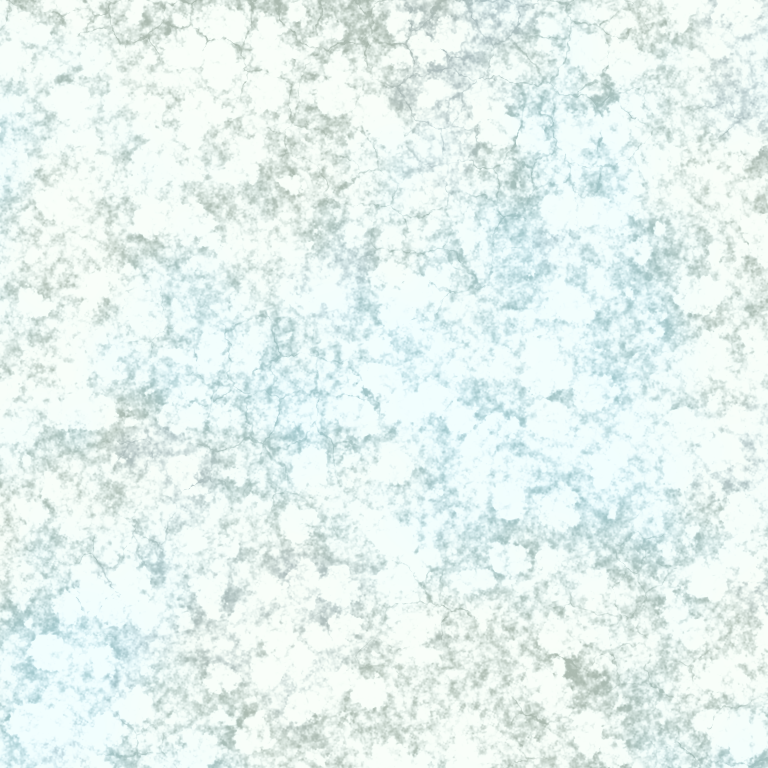
This texture is drawn by a Shadertoy shader. Its source:

```glsl
// Pale weathered plaster: watery cyan and cream paper with speckled mineral stains.
// Soft white pebbles (warped cellular distances) push the stain into crevices
// and thin cracks, while layered value noise breaks it into fine grain.

#define PEBBLE_SCALE 19.0
#define CLUMP_SCALE 19.0
#define GRAIN_SCALE 100.0
#define TINT_SCALE 3.2
#define WARP 0.026
#define STAIN_LOW -0.13
#define STAIN_HIGH 0.57
#define PEBBLE_CLEAR 0.27
#define CREVICE_STAIN 0.22
#define CRACK_STAIN 0.26

vec2 hash2(vec2 p) {
    vec3 q = fract(p.xyx * vec3(0.1031, 0.1030, 0.0973));
    q += dot(q, q.yzx + 33.33);
    return fract((q.xx + q.yz) * q.zy);
}

float valueNoise(vec2 p) {
    vec2 cell = floor(p), f = fract(p);
    f = f * f * (3.0 - 2.0 * f);
    float low = mix(hash2(cell).x, hash2(cell + vec2(1, 0)).x, f.x);
    float high = mix(hash2(cell + vec2(0, 1)).x, hash2(cell + vec2(1, 1)).x, f.x);
    return mix(low, high, f.y);
}

// Rotated octaves, normalised to 0..1
float fbm(vec2 p, int octaves, float gain) {
    float sum = 0.0, total = 0.0, amplitude = 1.0;
    for (int i = 0; i < octaves; i++) {
        sum += amplitude * valueNoise(p);
        total += amplitude;
        amplitude *= gain;
        p = mat2(1.6, 1.2, -1.2, 1.6) * p + 17.3;
    }
    return sum / total;
}

// x: signed distance to the nearest pebble, y: gap to the second nearest
vec2 pebbles(vec2 p) {
    vec2 cell = floor(p);
    float nearest = 9.0, second = 9.0;
    for (int y = -1; y <= 1; y++)
    for (int x = -1; x <= 1; x++) {
        vec2 id = cell + vec2(x, y);
        vec2 shape = hash2(id + 71.7);
        vec2 offset = p - id - 0.1 - 0.8 * hash2(id);
        offset *= mix(vec2(0.8, 1.2), vec2(1.2, 0.8), shape.y);
        float d = length(offset) - mix(-0.05, 0.55, shape.x);
        second = min(second, max(nearest, d));
        nearest = min(nearest, d);
    }
    return vec2(nearest, second - nearest);
}

void mainImage(out vec4 fragColor, in vec2 fragCoord) {
    vec2 p = fragCoord / min(iResolution.x, iResolution.y) + 3.0;

    // Noise layers, from broad regions to fine grain
    float tint = fbm(p * TINT_SCALE, 4, 0.55);
    float region = fbm(p * 4.0 + 40.0, 4, 0.55);
    float clump = fbm(p * CLUMP_SCALE + 80.0, 4, 0.6);
    float grain = fbm(p * GRAIN_SCALE + 7.0, 3, 0.8);

    // Pebbles with softly ragged outlines
    vec2 bend = vec2(fbm(p * 38.0 + 11.0, 4, 0.65), fbm(p * 38.0 + 57.0, 4, 0.65)) - 0.5;
    vec2 stone = pebbles((p + WARP * bend) * PEBBLE_SCALE);
    float outline = stone.x + 0.16 * (grain - 0.5);
    float pebble = 1.0 - smoothstep(-0.12, 0.08, outline);

    // Stain gathers around pebbles and along cracks
    float crevice = exp(-6.0 * max(outline, 0.0)) * (1.0 - pebble);
    crevice *= smoothstep(0.50, 0.68, clump);
    float crack = 1.0 - smoothstep(0.0, 0.10, stone.y);
    crack *= smoothstep(0.52, 0.66, region) * (1.0 - 0.6 * pebble);
    float density = 0.5 * (clump - 0.5) + 1.05 * (grain - 0.5) + 0.12 * (region - 0.5);
    density += CREVICE_STAIN * crevice + CRACK_STAIN * crack - PEBBLE_CLEAR * pebble;
    float stain = smoothstep(STAIN_LOW, STAIN_HIGH, density);

    // Paper and mineral colours drift together across the canvas
    float warmth = smoothstep(0.28, 0.70, tint);
    float lilac = smoothstep(0.53, 0.70, fbm(p * 5.0 + 120.0, 3, 0.5));
    vec3 paper = mix(vec3(0.895, 0.975, 0.99), vec3(0.94, 0.98, 0.96), warmth);
    vec3 mineral = mix(vec3(0.63, 0.78, 0.80), vec3(0.67, 0.73, 0.69), warmth);
    mineral = mix(mineral, vec3(0.70, 0.76, 0.80), 0.5 * lilac);
    vec3 white = mix(vec3(0.945, 0.995, 0.995), vec3(0.975, 0.998, 0.975), warmth);

    // Bare spots stay white, thin wash tints the paper, thick stain darkens it
    float wash = smoothstep(-0.24, 0.16, density);
    vec3 color = mix(white, paper, wash);
    color = mix(color, mineral, stain);
    fragColor = vec4(color, 1.0);
}
```
